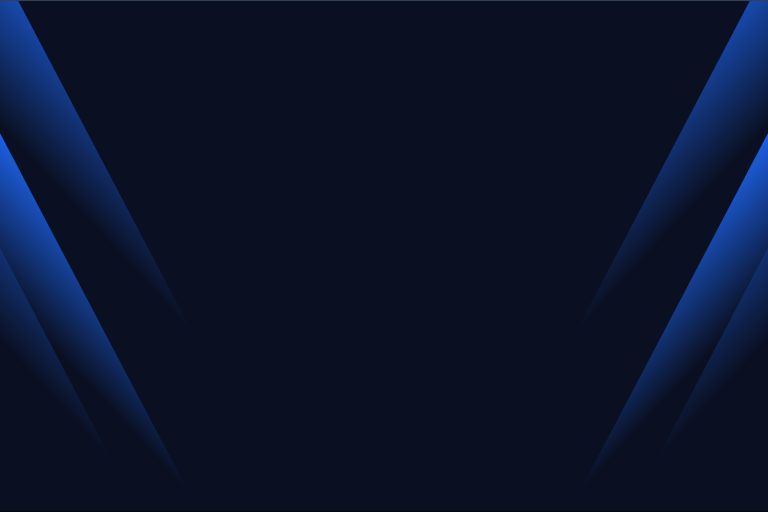
Write a Shadertoy shader that draws this background.

```glsl
// Dark navy backdrop framed by three slanted blue panels on each side.
// The left half is mirrored; each panel is a half-plane with a sharp edge,
// filled by a linear glow that fades back into the navy.

#define NAVY vec3(0.040, 0.063, 0.135)
#define BLUE vec3(0.110, 0.375, 0.890)
#define TOP_LINE vec3(0.20, 0.25, 0.32)
#define BOTTOM_LINE vec3(0.015, 0.025, 0.07)
#define EDGE_SLOPE 0.525   // sideways run of an edge per unit of descent
#define FADE_SLOPE 1.08    // descent of an equal-glow line per unit sideways
#define LINE_WIDTH 0.002   // hairline at the top of the frame
#define PANEL_COUNT 3

// Per panel: depth where its edge meets the side, fade length, peak glow.
const vec3 PANELS[PANEL_COUNT] = vec3[PANEL_COUNT](
    vec3(-0.066, 0.310, 0.80),
    vec3( 0.260, 0.303, 1.00),
    vec3( 0.484, 0.180, 0.42)
);

// Signed distance to a panel edge, positive inside the panel.
float panelDistance(vec2 p, float depth) {
    return ((p.y - depth) * EDGE_SLOPE - p.x) / length(vec2(1.0, EDGE_SLOPE));
}

// Glow that fades away from the outer top corner of a panel.
float panelGlow(vec2 p, vec3 panel) {
    float travel = p.y - FADE_SLOPE * p.x - panel.x;
    return panel.z * clamp(1.0 - travel / panel.y, 0.0, 1.0);
}

void mainImage(out vec4 fragColor, in vec2 fragCoord) {
    // Units of canvas height: x from the nearest side, y downward from the top.
    float pixel = 1.0 / iResolution.y;
    vec2 p = fragCoord * pixel;
    float aspect = iResolution.x * pixel;
    p = vec2(min(p.x, aspect - p.x), 1.0 - p.y);

    // Panels, each covering the one before it.
    vec3 color = NAVY;
    for (int i = 0; i < PANEL_COUNT; i++) {
        vec3 panel = PANELS[i];
        float d = panelDistance(p, panel.x);
        float cover = smoothstep(-0.7 * pixel, 0.7 * pixel, d);
        color = mix(color, mix(NAVY, BLUE, panelGlow(p, panel)), cover);
    }

    // Thin frame lines along the top and bottom.
    float topCover = clamp((LINE_WIDTH - p.y) / pixel + 0.5, 0.0, 1.0);
    float bottomCover = clamp((p.y - 1.0 + 1.5 * LINE_WIDTH) / pixel + 0.5, 0.0, 1.0);
    color = mix(color, TOP_LINE, topCover);
    color = mix(color, BOTTOM_LINE, bottomCover);

    fragColor = vec4(color, 1.0);
}
```
